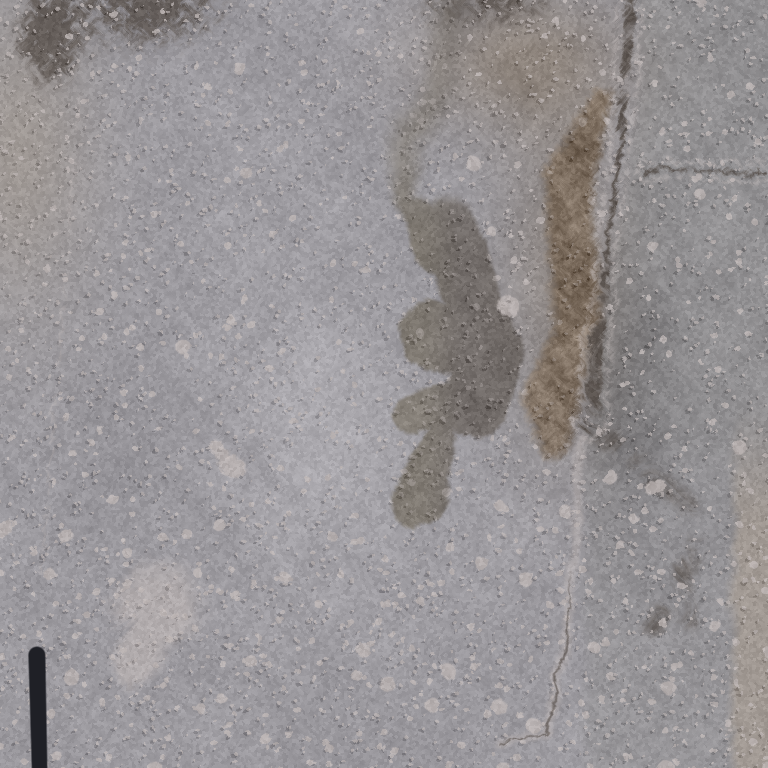
This texture is drawn by a three.js fragment shader. Its source:

```glsl
varying vec2 vUv;

vec2 hash2(vec2 p) {
  vec3 q = fract(p.xyx * vec3(.1031, .103, .0973));
  q += dot(q, q.yzx + 33.33);
  return fract((q.xx + q.yz) * q.zy);
}

// Layered, rotated sines
float sines(vec2 p) {
  float sum = 0., amp = .6;
  for (int i = 0; i < 5; i++) {
    p += .8 * sin(p.yx * 1.3 + 1.7);
    sum += amp * sin(p.x) * cos(p.y);
    p = mat2(1.4, 1.1, -1.1, 1.4) * p + 3.1;
    amp *= .62;
  }
  return sum;
}

// Cellular noise: nearest distance and cell value
vec2 cellular(vec2 p) {
  vec2 best = vec2(9., 0.);
  for (int y = -1; y <= 1; y++)
    for (int x = -1; x <= 1; x++) {
      vec2 c = floor(p) + vec2(x, y);
      float d = length(c + hash2(c) - p);
      if (d < best.x) best = vec2(d, hash2(c + 71.).x);
    }
  return best;
}

// Chips on a share of the cells, with varied radius
float chips(vec2 p, float scale, float share, float size) {
  vec2 c = cellular(p * scale);
  float r = size * (.35 + .65 * fract(c.y * 57.));
  return step(c.y, share) * (1. - smoothstep(r * .75, r, c.x));
}

// Distance to a tapered stroke from e.xy to e.zw
float stroke(vec2 p, vec4 e, float ra, float rb) {
  vec2 ab = e.zw - e.xy;
  float t = clamp(dot(p - e.xy, ab) / dot(ab, ab), 0., 1.);
  return length(p - e.xy - ab * t) - mix(ra, rb, t);
}

float fill(float d, float soft) { return 1. - smoothstep(-soft, soft, d); }

float blob(vec2 p, vec2 c, vec2 r) { p = (p - c) / r; return exp(-dot(p, p)); }

float wetStain(vec2 p) {
  float d = stroke(p, vec4(.59, 1., .58, .9), .02, .016);
  d = min(d, stroke(p, vec4(.58, .89, .53, .82), .018, .018));
  d = min(d, stroke(p, vec4(.53, .83, .525, .74), .018, .014));
  d = min(d, stroke(p, vec4(.525, .74, .575, .685), .012, .042));
  d = min(d, stroke(p, vec4(.585, .7, .635, .55), .04, .038));
  d = min(d, stroke(p, vec4(.56, .563, .62, .55), .042, .04));
  d = min(d, stroke(p, vec4(.638, .54, .618, .475), .042, .046));
  d = min(d, stroke(p, vec4(.54, .46, .6, .48), .025, .03));
  return min(d, stroke(p, vec4(.575, .43, .545, .35), .022, .036));
}

float rustStain(vec2 p) {
  float d = stroke(p, vec4(.785, .87, .74, .77), .014, .032);
  d = min(d, stroke(p, vec4(.74, .77, .75, .58), .032, .03));
  d = min(d, stroke(p, vec4(.75, .58, .717, .48), .026, .034));
  return min(d, stroke(p, vec4(.717, .48, .722, .425), .034, .02));
}

float mainCrack(vec2 p) {
  float d = stroke(p, vec4(.82, 1., .81, .82), .008, .004);
  d = min(d, stroke(p, vec4(.81, .82, .79, .66), .003, .003));
  d = min(d, stroke(p, vec4(.79, .66, .768, .45), .004, .011));
  return min(d, stroke(p, vec4(.84, .777, 1., .777), .002, .002));
}

float dampTrail(vec2 p) {
  float d = stroke(p, vec4(.77, .45, .9, .34), .014, .01);
  d = min(d, stroke(p, vec4(.905, .285, .853, .185), .013, .013));
  return min(d, stroke(p, vec4(.89, .24, .898, .19), .007, .011));
}

float lowerCrack(vec2 p) {
  float d = stroke(p, vec4(.757, .43, .742, .2), .001, .001);
  d = min(d, stroke(p, vec4(.742, .2, .71, .045), .001, .002));
  return min(d, stroke(p, vec4(.71, .045, .65, .035), .001, .001));
}

void main() {
  vec2 p = vUv;
  float mid = sines(p * 38. + 4.), fine = sines(p * 170.);
  vec2 rough = p + .006 * vec2(mid, sines(p * 42. + 9.));
  vec2 frayed = rough + .004 * vec2(fine, sines(p * 150. + 5.));
  vec3 paleTint = vec3(.74, .71, .705), darkTint = vec3(.34, .31, .29);

  // Concrete slabs and broad tints
  vec3 col = vec3(.605, .597, .617) + .025 * sines(p * 9.) + .018 * mid;
  col += .06 * blob(p, vec2(.42, .46), vec2(.12, .24));
  col = mix(col, vec3(.63, .6, .575), .8 * blob(p, vec2(.02, .8), vec2(.1, .2)));
  float seam = .757 + .07 * smoothstep(.4, .95, p.y);
  float slab = smoothstep(-.01, .02, rough.x - seam) * (.5 + .3 * smoothstep(.3, .5, p.y));
  col = mix(col, vec3(.56, .555, .56) + .03 * mid, slab);
  float strip = smoothstep(.945, .965, rough.x) * (1. - smoothstep(.3, .5, p.y));
  col = mix(col, vec3(.64, .605, .575), .85 * strip);
  float brown = blob(rough, vec2(.68, .92), vec2(.13, .09)) + .7 * blob(p, vec2(.73, .65), vec2(.08, .22));
  col = mix(col, vec3(.55, .51, .475) + .05 * mid, min(.85 * brown, .9));
  col -= .08 * blob(rough, vec2(.82, .5), vec2(.06, .18));

  // Grime along the top edge
  float grime = blob(rough, vec2(.065, .95), vec2(.04, .06));
  grime += blob(rough, vec2(.19, 1.), vec2(.1, .06)) + .8 * blob(rough, vec2(.63, 1.), vec2(.09, .04));
  col = mix(col, darkTint, .8 * smoothstep(.15, .95, grime * (1. + .7 * fine + .4 * mid)));

  // Damp and rusty stains
  float wet = wetStain(rough), rust = rustStain(frayed);
  vec3 wetTint = mix(vec3(.49, .465, .43), vec3(.435, .41, .395), smoothstep(.54, .61, p.x));
  float high = smoothstep(.68, .82, p.y);
  col = mix(col, wetTint + .035 * mid, (.9 - .3 * high) * fill(wet, .004 + .016 * high));
  col = mix(col, vec3(.475, .41, .345) + .09 * mid + .06 * fine, .85 * fill(rust, .01));
  float trail = fill(dampTrail(frayed), .01) * smoothstep(-.7, .3, mid);
  col = mix(col, darkTint, .65 * trail);

  // Worn pale patches
  float worn = blob(rough, vec2(.205, .21), vec2(.06, .065));
  worn += .7 * blob(rough, vec2(.175, .13), vec2(.03, .035));
  float pale = .8 * smoothstep(.25, .75, worn + .2 * mid);
  pale = max(pale, fill(stroke(frayed, vec4(.28, .42, .305, .39), .008, .012), .003));
  pale = max(pale, fill(length(rough - vec2(.662, .603)) - .016, .002));
  col = mix(col, paleTint, .8 * pale);

  // Scattered chips with shaded edges, denser toward the floor
  float low = 1. - smoothstep(.15, .45, p.y);
  vec2 q = p + .003 * vec2(fine, mid);
  col -= .1 * chips(q + 8.0025, 120., .2, .42);
  float spots = chips(q, 28., .04 + .24 * low, .34);
  spots = max(spots, chips(q + 3., 60., .14 + .14 * low, .34));
  spots = max(spots, .85 * chips(q + 8., 120., .2, .4));
  col = mix(col, paleTint, .8 * spots * (1. - .55 * fill(min(wet, rust), .006)));

  // Cracks with pale broken rims
  float crack = mainCrack(frayed);
  col = mix(col, paleTint, .45 * fill(abs(crack - .009) - .003, .004) * smoothstep(-.5, .3, fine));
  col = mix(col, darkTint, .9 * fill(crack, .003) * smoothstep(-.8, .1, mid));
  float thin = lowerCrack(rough);
  col = mix(col, paleTint, .5 * fill(thin - .005, .005));
  col = mix(col, darkTint, .6 * fill(thin, .0015) * smoothstep(.28, .2, p.y));
  float scratch = stroke(frayed, vec4(.105, .88, .055, .25), .001, .001);
  col = mix(col, paleTint, .5 * fill(scratch, .003) * smoothstep(-.4, .2, mid));

  // Surface grain
  col += .022 * fine + .07 * (cellular(p * 250.).y - .5);

  // Dark rod
  float rod = stroke(p, vec4(.048, .147, .052, -.02), .011, .01);
  gl_FragColor = vec4(mix(col, vec3(.12, .125, .15), fill(rod, .0015)), 1.);
}
```
